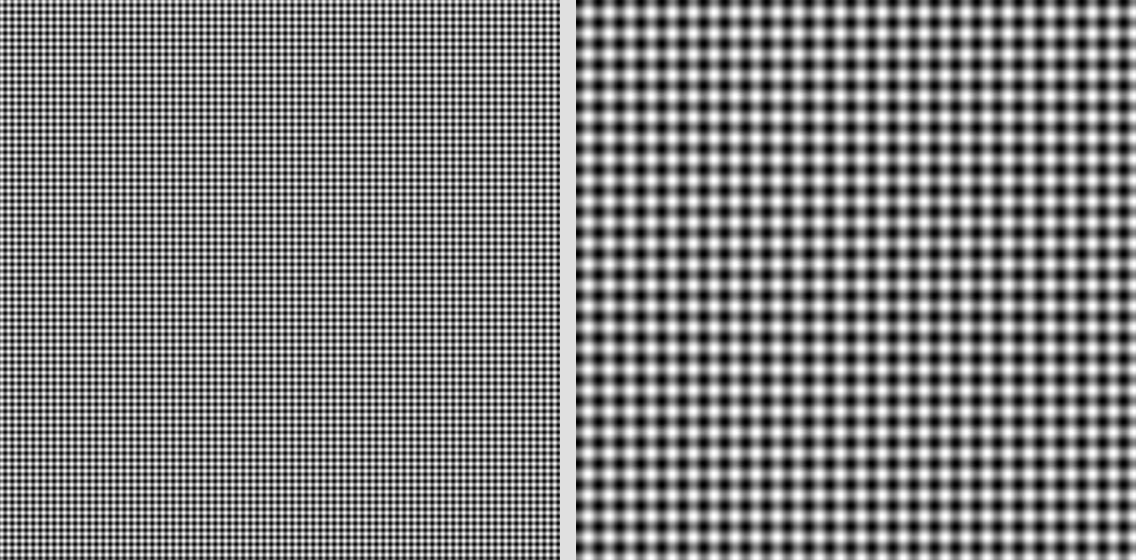
Left: the whole. Right: its middle third, enlarged.
Write a Shadertoy shader that draws this pattern.

```glsl
const float TAU = 6.2831853;
const float REPEATS = 80.0;
const vec3 DARK = vec3(0.0);
const vec3 LIGHT = vec3(1.0);

// Smooth periodic band, from 0 to 1, with a whole number of repeats
float wave(float position, float repeats) {
    return 0.5 + 0.5 * sin(TAU * repeats * position);
}

// Average of crossed bands: light dots, dark dots and grey saddles
float crossedWaves(vec2 uv, float repeats) {
    float columns = wave(uv.x, repeats);
    float rows = wave(1.0 - uv.y, repeats);
    return 0.5 * (columns + rows);
}

void mainImage(out vec4 fragColor, in vec2 fragCoord) {
    vec2 uv = fragCoord / iResolution.xy;
    float brightness = crossedWaves(uv, REPEATS);
    fragColor = vec4(mix(DARK, LIGHT, brightness), 1.0);
}
```
